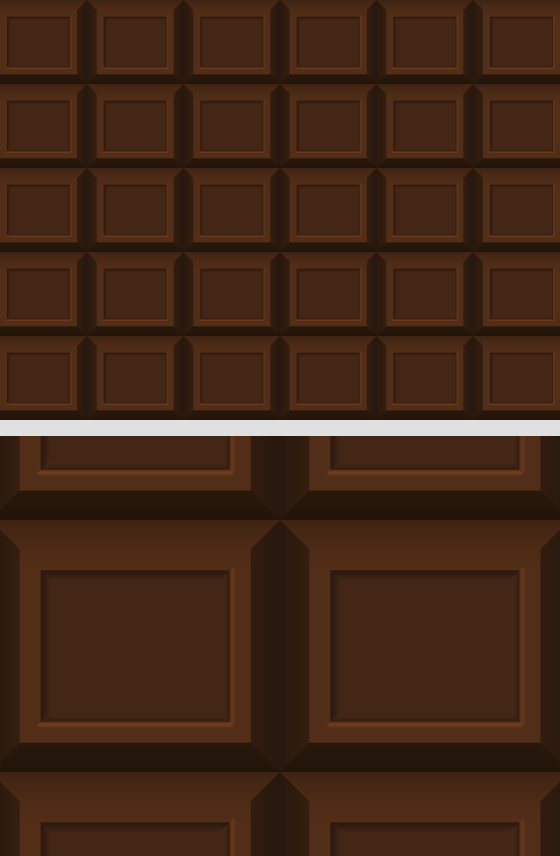
Top: the whole. Bottom: its middle third, enlarged.
Reproduce this pattern procedurally as a Shadertoy shader.

```glsl
#define ROWS 5.0
#define ASPECT 1.15
#define BEVEL 0.117
#define PANEL_INSET 0.2
#define GLINT_WIDTH 0.023
#define SHADOW_WIDTH 0.045
#define SAMPLES 3
#define FLOOR_COLOR vec3(0.262, 0.150, 0.082)
#define RIM_COLOR vec3(0.320, 0.178, 0.090)
#define SIDE_COLOR vec3(0.198, 0.117, 0.062)
#define UNDER_COLOR vec3(0.152, 0.090, 0.043)
#define GLINT_COLOR vec3(0.430, 0.232, 0.112)

float boxDistance(vec2 p, vec2 halfSize) {
    vec2 d = abs(p) - halfSize;
    return length(max(d, 0.0)) + min(max(d.x, d.y), 0.0);
}

// Sloped outer faces: lit above, dim at the sides, darkest below
vec3 bevelColor(vec2 p, vec2 edge) {
    float rise = clamp(min(edge.x, edge.y) / BEVEL, 0.0, 1.0);
    if (edge.x < edge.y) {
        float facing = p.x < 0.0 ? 1.0 : 0.95;
        return SIDE_COLOR * facing * mix(0.80, 1.03, rise);
    }
    if (p.y < 0.0) return UNDER_COLOR * mix(0.88, 1.04, rise);
    return mix(FLOOR_COLOR * 0.92, RIM_COLOR * 0.95, rise);
}

// Flat rim around a sunken panel with a soft inner shadow
vec3 faceColor(vec2 p, vec2 halfCell) {
    vec2 halfPanel = halfCell - PANEL_INSET;
    float d = boxDistance(p, halfPanel);
    vec2 fromEdge = halfPanel - abs(p);
    bool nearSide = fromEdge.x < fromEdge.y;
    bool awayFromLight = nearSide ? p.x > 0.0 : p.y < 0.0;

    if (d < 0.0) {
        float width = SHADOW_WIDTH * (awayFromLight ? 0.5 : 1.0);
        float shade = 1.0 - smoothstep(0.0, width, -d);
        return FLOOR_COLOR * (1.0 - shade * (awayFromLight ? 0.22 : 0.34));
    }

    // Rim, with a rounded lip catching light at the right and bottom
    float topFade = smoothstep(halfPanel.y, halfCell.y - BEVEL, p.y);
    vec3 color = RIM_COLOR * (1.0 - 0.05 * topFade);
    float lip = smoothstep(0.0, 0.4, d / GLINT_WIDTH)
              * (1.0 - smoothstep(0.6, 1.2, d / GLINT_WIDTH));
    float glint = awayFromLight ? (nearSide ? 0.6 : 1.0) : 0.0;
    return mix(color, GLINT_COLOR, lip * glint);
}

vec3 chocolateBar(vec2 uv) {
    vec2 cell = vec2(ASPECT, 1.0);
    vec2 halfCell = 0.5 * cell;
    vec2 grid = uv * ROWS / cell + vec2(0.0, 0.5 * ROWS);
    vec2 p = (fract(grid) - 0.5) * cell;
    vec2 edge = halfCell - abs(p);
    return min(edge.x, edge.y) < BEVEL ? bevelColor(p, edge) : faceColor(p, halfCell);
}

void mainImage(out vec4 fragColor, in vec2 fragCoord) {
    // Average a small grid of samples to smooth every edge
    vec3 sum = vec3(0.0);
    for (int j = 0; j < SAMPLES; j++) {
        for (int i = 0; i < SAMPLES; i++) {
            vec2 offset = (vec2(i, j) + 0.5) / float(SAMPLES) - 0.5;
            vec2 uv = (fragCoord + offset - 0.5 * iResolution.xy) / iResolution.y;
            sum += chocolateBar(uv);
        }
    }
    fragColor = vec4(sum / float(SAMPLES * SAMPLES), 1.0);
}
```
